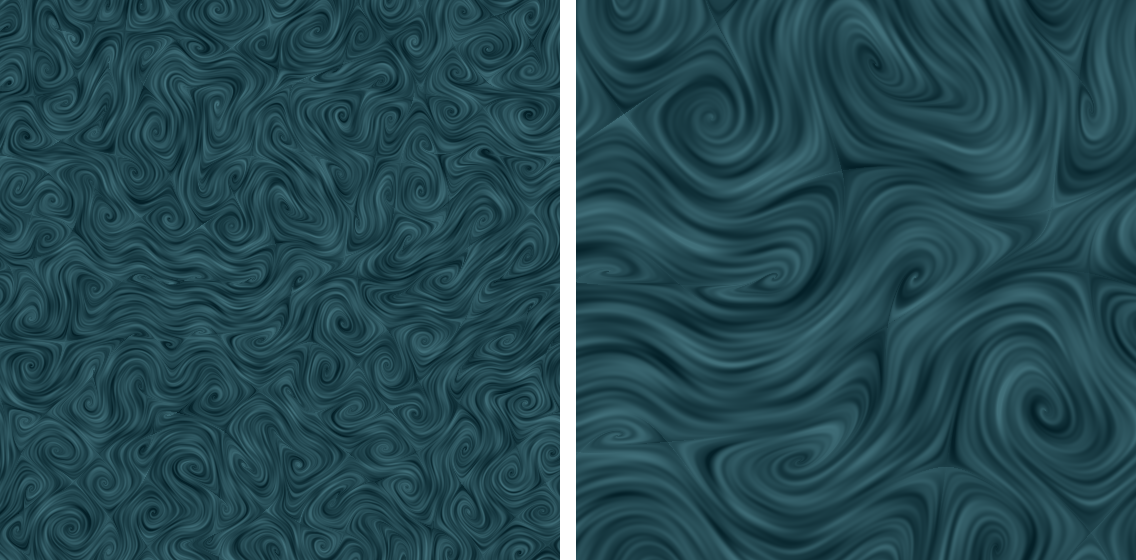
Left, the full canvas; right, a detail of the centre.
A three.js fragment shader for this pattern:

```glsl
// Fine brushed streaks that swirl into many small spirals.
// A noise gradient, turned almost a right angle, gives a flow of spirals;
// fine grain is then averaged along that flow (line integral convolution).
varying vec2 vUv;

const float SWIRL_CELLS = 9.0;     // swirl cells across the canvas
const float SPIRAL_PITCH = 0.2;    // radians away from closed rings
const float FINE_GRAIN = 340.0;    // grain cells across the canvas
const float COARSE_GRAIN = 150.0;
const float STREAK_REACH = 0.035;  // half length of a streak
const int STEPS = 28;              // samples on each side
const float GRAIN_SPREAD = 0.052;  // deviation left after averaging

const vec3 DEEP_TEAL = vec3(0.015, 0.125, 0.155);
const vec3 PALE_TEAL = vec3(0.255, 0.435, 0.475);

float hash21(vec2 p) {
  vec3 q = fract(p.xyx * 0.1031);
  q += dot(q, q.yzx + 33.33);
  return fract((q.x + q.y) * q.z);
}

vec2 hash22(vec2 p) {
  vec3 q = fract(p.xyx * vec3(0.1031, 0.1030, 0.0973));
  q += dot(q, q.yzx + 33.33);
  return fract((q.xx + q.yz) * q.zy);
}

vec2 latticeSlope(vec2 cell) {
  return normalize(hash22(cell + 17.0) - 0.4999);
}

float valueNoise(vec2 p) {
  vec2 i = floor(p);
  vec2 f = fract(p);
  vec2 u = f * f * (3.0 - 2.0 * f);
  float low = mix(hash21(i), hash21(i + vec2(1.0, 0.0)), u.x);
  float high = mix(hash21(i + vec2(0.0, 1.0)), hash21(i + 1.0), u.x);
  return mix(low, high, u.y);
}

// Exact derivative of gradient noise
vec2 noiseGradient(vec2 p) {
  vec2 i = floor(p);
  vec2 f = fract(p);
  vec2 u = f * f * f * (f * (f * 6.0 - 15.0) + 10.0);
  vec2 du = 30.0 * f * f * (f * (f - 2.0) + 1.0);
  vec2 ga = latticeSlope(i);
  vec2 gb = latticeSlope(i + vec2(1.0, 0.0));
  vec2 gc = latticeSlope(i + vec2(0.0, 1.0));
  vec2 gd = latticeSlope(i + 1.0);
  float a = dot(ga, f);
  float b = dot(gb, f - vec2(1.0, 0.0));
  float c = dot(gc, f - vec2(0.0, 1.0));
  float d = dot(gd, f - 1.0);
  vec2 slope = mix(mix(ga, gb, u.x), mix(gc, gd, u.x), u.y);
  return slope + du * (u.yx * (a - b - c + d) + vec2(b, c) - a);
}

// Unit flow direction: circles the hills and hollows with a slight drift
vec2 spiralFlow(vec2 p, float cells, float pitch) {
  vec2 g = noiseGradient(p * cells);
  float s = sin(pitch);
  float c = cos(pitch);
  vec2 v = vec2(g.x * s - g.y * c, g.x * c + g.y * s);
  return v / (length(v) + 0.0001);
}

float grain(vec2 p) {
  float fine = valueNoise(p * FINE_GRAIN);
  float coarse = valueNoise(p * COARSE_GRAIN + 71.0);
  return mix(fine, coarse, 0.3);
}

// Weighted grain along one side of the streamline: (sum, weight)
vec2 traceStreak(vec2 p, float direction, float reach) {
  float stride = reach / float(STEPS);
  vec2 total = vec2(0.0);
  for (int i = 1; i <= STEPS; i++) {
    p += direction * stride * spiralFlow(p, SWIRL_CELLS, SPIRAL_PITCH);
    float weight = 0.5 + 0.5 * cos(3.14159 * float(i) / float(STEPS + 1));
    total += weight * vec2(grain(p), 1.0);
  }
  return total;
}

void main() {
  vec2 streak = vec2(grain(vUv), 1.0);
  streak += traceStreak(vUv, 1.0, STREAK_REACH);
  streak += traceStreak(vUv, -1.0, STREAK_REACH);

  // Restore the contrast lost by averaging, then tint
  float deviation = (streak.x / streak.y - 0.5) / GRAIN_SPREAD;
  float tone = clamp(0.5 + deviation / 6.0, 0.0, 1.0);
  gl_FragColor = vec4(mix(DEEP_TEAL, PALE_TEAL, tone), 1.0);
}
```
